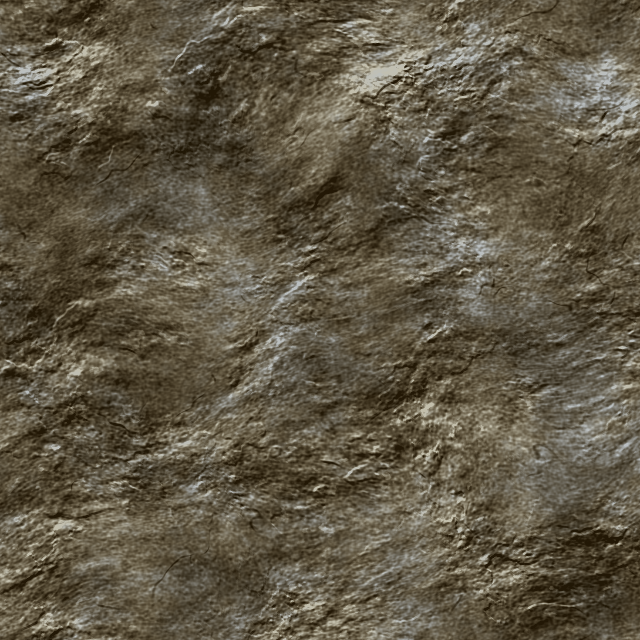
Write a Shadertoy shader that draws this texture.

```glsl
// Weathered brown rock face with slanted grain, broken ledges, cracks and cool grey patches.

const vec3 SHADOW_BROWN = vec3(0.13, 0.09, 0.02);
const vec3 STONE_BROWN  = vec3(0.39, 0.355, 0.28);
const vec3 PALE_GREY    = vec3(0.75, 0.75, 0.71);
const vec3 WARM_TINT    = vec3(1.02, 1.0, 0.95);
const vec3 COOL_TINT    = vec3(0.97, 1.0, 1.07);
const vec2 GRAIN_AXIS   = vec2(0.97, 0.243);
const vec2 LIGHT_STEP   = vec2(-0.0014, 0.0032);

// Integer hash giving a gradient vector in -1..1
vec2 hashGradient(vec2 cell, uint seed) {
    uvec2 h = uvec2(ivec2(cell)) * uvec2(1597u, 3571u) + seed * 7919u;
    h = h * 1664525u + 1013904223u;
    h.x += h.y * 1664525u;
    h.y += h.x * 1664525u;
    h ^= h >> 16u;
    h.x += h.y * 1664525u;
    h.y += h.x * 1664525u;
    h ^= h >> 16u;
    return vec2(h & 65535u) / 32767.5 - 1.0;
}

float gradientNoise(vec2 p, uint seed) {
    vec2 cell = floor(p), f = p - cell;
    vec2 u = f * f * f * (f * (f * 6.0 - 15.0) + 10.0);
    vec2 e = vec2(1.0, 0.0);
    float a = dot(hashGradient(cell, seed), f);
    float b = dot(hashGradient(cell + e, seed), f - e);
    float c = dot(hashGradient(cell + e.yx, seed), f - e.yx);
    float d = dot(hashGradient(cell + 1.0, seed), f - 1.0);
    return mix(mix(a, b, u.x), mix(c, d, u.x), u.y);
}

float fbm(vec2 p, int octaves, float gain, uint seed) {
    float sum = 0.0, amplitude = 1.0;
    for (int i = 0; i < octaves; i++) {
        sum += amplitude * gradientNoise(p, seed + uint(i));
        p = mat2(1.98, 0.22, -0.22, 1.98) * p + 3.7;
        amplitude *= gain;
    }
    return sum;
}

// Bend space, then turn and squeeze it so features run along the grain
vec2 grainSpace(vec2 p, float squeeze) {
    p += 0.06 * vec2(gradientNoise(p * 4.0, 11u), gradientNoise(p * 4.0, 12u));
    vec2 across = vec2(-GRAIN_AXIS.y, GRAIN_AXIS.x);
    return vec2(dot(p, GRAIN_AXIS), dot(p, across) * squeeze);
}

// Step in the surface along a wandering contour, present only in places
float ledge(vec2 q, float frequency, float softness, uint seed) {
    float contour = fbm(q * frequency, 5, 0.5, seed);
    float presence = smoothstep(0.05, 0.25, fbm(q * 7.0, 3, 0.6, seed + 20u));
    return presence * smoothstep(-softness, softness, contour);
}

// Thin dark line along a contour, broken into short runs
float crack(vec2 q, float frequency, float width, uint seed) {
    float contour = abs(fbm(q * frequency, 4, 0.45, seed));
    float presence = smoothstep(0.1, 0.3, fbm(q * 8.0, 3, 0.6, seed + 20u));
    return presence * (1.0 - smoothstep(0.0, width, contour));
}

float rockHeight(vec2 p) {
    vec2 q = grainSpace(p, 1.4);
    float height = fbm(q * 9.0, 5, 0.57, 31u);
    height += 0.30 * ledge(q, 4.0, 0.02, 50u);
    height += 0.27 * ledge(q + 5.3, 9.0, 0.04, 90u);
    height += 0.22 * ledge(q + 9.1, 20.0, 0.08, 210u);
    return height;
}

vec3 rockRamp(float tone) {
    vec3 color = mix(SHADOW_BROWN, STONE_BROWN, clamp((tone - 0.13) / 0.26, 0.0, 1.0));
    return mix(color, PALE_GREY, clamp((tone - 0.39) / 0.36, 0.0, 1.0));
}

void mainImage(out vec4 fragColor, in vec2 fragCoord) {
    vec2 p = fragCoord / iResolution.y + 2.0;
    vec2 q = grainSpace(p, 1.4);

    // Relief lit from the upper left, rougher in some areas
    float relief = rockHeight(p) - rockHeight(p + LIGHT_STEP);
    float roughness = clamp(0.95 + 1.6 * fbm(p * 5.0, 3, 0.6, 130u), 0.35, 1.7);

    // Broad stains, mid-sized mottling and fine grain of uneven strength
    float stains = fbm(q * 3.5, 4, 0.6, 140u);
    float mottling = fbm(q * 20.0, 4, 0.7, 150u);
    float grain = gradientNoise(q * vec2(120.0, 175.0), 160u)
                + 0.8 * gradientNoise(p * vec2(190.0, 215.0), 161u);
    grain *= 0.75 + 0.3 * roughness;

    // Small pale chips and dark pits gathered where the stone is rough
    float speckle = fbm(q * 30.0, 4, 0.6, 180u);
    float chips = smoothstep(0.24, 0.42, speckle) * smoothstep(0.7, 1.3, roughness);
    float pits = smoothstep(0.28, 0.45, -speckle) * smoothstep(0.6, 1.2, roughness);

    float shade = 0.90 * relief * roughness;
    shade += 0.29 * stains + 0.11 * mottling + 0.19 * grain;
    shade += 0.14 * chips - 0.07 * pits;
    shade -= 0.17 * crack(q + 3.1, 5.0, 0.025, 230u);
    float tone = 0.377 + shade + 0.6 * shade * shade;

    // Cool mineral patches over warm stone
    float coolness = fbm(p * 5.0 + 8.0, 4, 0.6, 170u) + 0.5 * mottling;
    vec3 tint = mix(WARM_TINT, COOL_TINT, smoothstep(-0.3, 0.6, coolness));

    fragColor = vec4(rockRamp(tone) * tint, 1.0);
}
```
